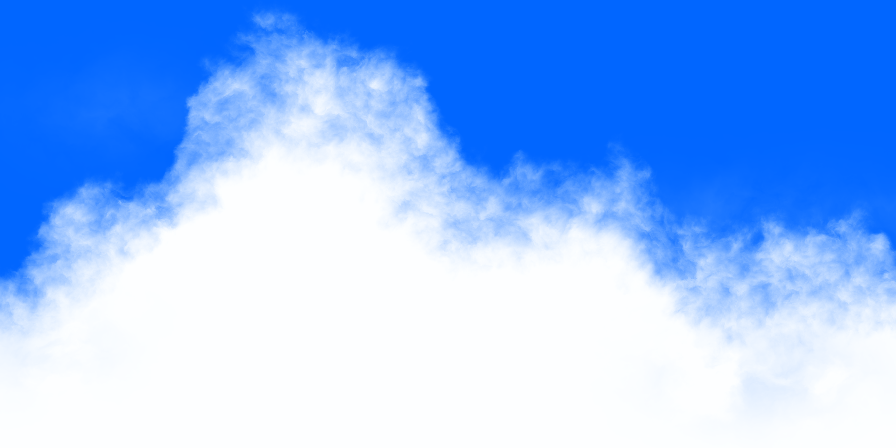
Write a WebGL 2 fragment shader that draws this texture.

```glsl
#version 300 es
precision highp float;
// A towering white cloud bank under a saturated blue sky.
// Two height profiles, the ragged crest and the opaque core, bound the vapour;
// warped fractal noise frays the crest and mottles the layer between them.

#define SKY_COLOR vec3(0.005, 0.400, 1.0)
#define CLOUD_COLOR vec3(0.992, 0.998, 1.0)
#define OCTAVES 7
#define BROAD_WARP 0.075
#define FINE_WARP 0.045
#define FRAY 0.30
#define MOTTLE 0.55
#define FALLOFF 1.5
#define FEATHER 0.22
#define HAZE 0.16

uniform vec2 u_resolution;
out vec4 fragColor;

float hash(vec2 cell) {
    vec3 h = fract(vec3(cell.xyx) * 0.1031);
    h += dot(h, h.yzx + 33.33);
    return fract((h.x + h.y) * h.z);
}

float valueNoise(vec2 p) {
    vec2 cell = floor(p), f = fract(p);
    vec2 u = f * f * (3.0 - 2.0 * f);
    float low = mix(hash(cell), hash(cell + vec2(1, 0)), u.x);
    float high = mix(hash(cell + vec2(0, 1)), hash(cell + vec2(1, 1)), u.x);
    return mix(low, high, u.y);
}

// Fractal sum centred on zero
float fbm(vec2 p) {
    float sum = 0.0, amplitude = 0.5;
    for (int i = 0; i < OCTAVES; i++) {
        sum += amplitude * (valueNoise(p) - 0.5);
        p = mat2(1.6, 1.2, -1.2, 1.6) * p + 17.3;
        amplitude *= 0.56;
    }
    return sum;
}

vec2 fbm2(vec2 p) {
    return vec2(fbm(p), fbm(p + vec2(41.7, 23.1)));
}

float bump(float x, float center, float width) {
    float t = (x - center) / width;
    return exp(-t * t);
}

float glow(vec2 p, vec2 center, vec2 size) {
    vec2 t = (p - center) / size;
    return exp(-dot(t, t));
}

// Height where the first vapour appears: left shoulder, tower, right shelves
float crestHeight(float x) {
    float h = 0.43 + 0.19 * smoothstep(0.0, 0.20, x);
    h += 0.26 * smoothstep(0.36, 0.46, x) + 0.11 * smoothstep(0.42, 0.60, x);
    h -= 0.10 * smoothstep(0.70, 0.86, x) + 0.24 * smoothstep(0.88, 1.07, x);
    h -= 0.12 * smoothstep(1.36, 1.54, x) + 0.09 * smoothstep(1.92, 2.04, x);
    return h + 0.05 * bump(x, 1.40, 0.04) + 0.02 * bump(x, 1.90, 0.06);
}

// Height below which the cloud is opaque
float coreHeight(float x) {
    float h = 0.22 + 0.38 * smoothstep(-0.05, 0.65, x);
    h -= 0.20 * smoothstep(0.72, 1.02, x) + 0.21 * smoothstep(1.26, 1.66, x);
    return h + 0.04 * smoothstep(1.75, 2.0, x);
}

void main() {
    // Canvas spans 2 by 1 units
    vec2 p = gl_FragCoord.xy / u_resolution * vec2(2.0, 1.0);

    // Fray the outline at two scales
    vec2 q = p + BROAD_WARP * fbm2(p * 6.0 + 3.0);
    q += FINE_WARP * fbm2(q * 22.0 + 8.0);

    // Depth: 0 at the crest, 1 at the opaque core
    float billow = fbm(q * vec2(7.0, 9.0) + 5.0);
    float wisps = fbm(p * 26.0 + 2.0 * billow);
    float crest = crestHeight(q.x);
    float depth = (crest - q.y) / (crest - coreHeight(q.x));
    float layer = clamp(depth + FRAY * (billow + 0.5 * wisps), 0.0, 1.0);
    float cover = 1.0 - pow(1.0 - layer, FALLOFF);
    cover *= smoothstep(-0.04, FEATHER, layer);

    // Mottled vapour, strongest midway through the layer
    cover += MOTTLE * (billow + 0.7 * wisps) * 4.0 * cover * (1.0 - cover);

    // Thin veils beside the tower and above the right shelf
    float veil = 0.6 * glow(p, vec2(0.28, 0.75), vec2(0.20, 0.10));
    veil += glow(p, vec2(1.72, 0.51), vec2(0.32, 0.09));
    cover += HAZE * veil * (1.0 - layer) * clamp(0.7 + 2.0 * billow, 0.0, 1.5);

    // Pale blue hollows in the lower corners
    float hollow = glow(p, vec2(1.70, 0.17), vec2(0.20, 0.10));
    hollow += 0.7 * glow(p, vec2(0.08, 0.24), vec2(0.16, 0.10));
    cover -= 0.12 * hollow * clamp(0.6 + 3.0 * billow, 0.0, 1.5);

    fragColor = vec4(mix(SKY_COLOR, CLOUD_COLOR, clamp(cover, 0.0, 1.0)), 1.0);
}
```
